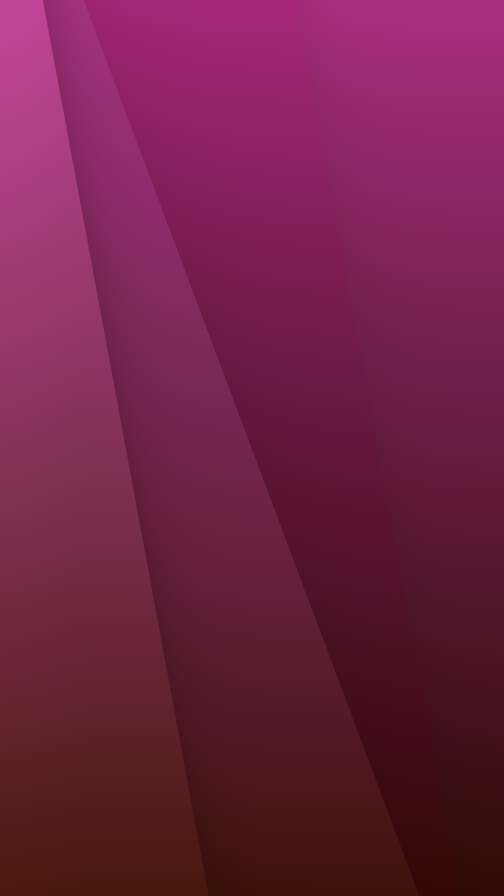
Give the GLSL for this background, as a Shadertoy shader.

```glsl
// Panel boundaries: x at the top and at the bottom of the canvas
const vec2 EDGE_A = vec2(0.085, 0.414);
const vec2 EDGE_B = vec2(0.166, 0.832);
const vec2 EDGE_C = vec2(0.586, 0.914);

// Shadow cast to the right of each boundary: width, strength
const vec2 SHADOW_A = vec2(0.050, 0.17);
const vec2 SHADOW_B = vec2(0.110, 0.07);
const vec2 SHADOW_C = vec2(0.055, 0.07);
const vec3 SHADOW_TINT = vec3(0.75, 1.15, 1.0);

// Panel colours at the top, middle and bottom
const vec3 LEFT_TOP   = vec3(0.735, 0.265, 0.575);
const vec3 LEFT_MID   = vec3(0.510, 0.190, 0.335);
const vec3 LEFT_LOW   = vec3(0.275, 0.090, 0.050);
const vec3 BLADE_TOP  = vec3(0.650, 0.200, 0.510);
const vec3 BLADE_MID  = vec3(0.450, 0.145, 0.300);
const vec3 BLADE_LOW  = vec3(0.245, 0.070, 0.040);
const vec3 WEDGE_TOP  = vec3(0.655, 0.155, 0.480);
const vec3 WEDGE_MID  = vec3(0.390, 0.090, 0.235);
const vec3 WEDGE_LOW  = vec3(0.205, 0.030, 0.020);
const vec3 RIGHT_TOP  = vec3(0.665, 0.180, 0.500);
const vec3 RIGHT_MID  = vec3(0.400, 0.110, 0.250);
const vec3 RIGHT_LOW  = vec3(0.190, 0.040, 0.020);

const float LEFT_SHEEN = 0.04;

// Smooth curve through three colours at heights 0, 0.5 and 1
vec3 gradient(vec3 top, vec3 mid, vec3 low, float height) {
    vec3 control = 2.0 * mid - 0.5 * (low + top);
    return mix(mix(low, control, height), mix(control, top, height), height);
}

// Horizontal distance to the right of a slanted boundary
float rightOf(vec2 edge, vec2 uv) {
    return uv.x - mix(edge.y, edge.x, uv.y);
}

// Darken a panel beside its left boundary
vec3 shade(vec3 color, float dist, vec2 shadow) {
    float falloff = exp(-max(dist, 0.0) / shadow.x);
    return color * (1.0 - shadow.y * falloff * SHADOW_TINT);
}

void mainImage(out vec4 fragColor, in vec2 fragCoord) {
    vec2 uv = fragCoord / iResolution.xy;
    float soft = 0.75 / iResolution.x;

    float a = rightOf(EDGE_A, uv);
    float b = rightOf(EDGE_B, uv);
    float c = rightOf(EDGE_C, uv);

    // Panel fills
    vec3 left  = gradient(LEFT_TOP, LEFT_MID, LEFT_LOW, uv.y);
    vec3 blade = gradient(BLADE_TOP, BLADE_MID, BLADE_LOW, uv.y);
    vec3 wedge = gradient(WEDGE_TOP, WEDGE_MID, WEDGE_LOW, uv.y);
    vec3 right = gradient(RIGHT_TOP, RIGHT_MID, RIGHT_LOW, uv.y);

    left *= 1.0 + LEFT_SHEEN * smoothstep(0.2, 0.0, uv.x);
    blade = shade(blade, a, SHADOW_A);
    wedge = shade(wedge, b, SHADOW_B);
    right = shade(right, c, SHADOW_C);

    // Stack from left to right
    vec3 color = mix(left, blade, smoothstep(-soft, soft, a));
    color = mix(color, wedge, smoothstep(-soft, soft, b));
    color = mix(color, right, smoothstep(-3.0 * soft, 3.0 * soft, c));

    fragColor = vec4(color, 1.0);
}
```
